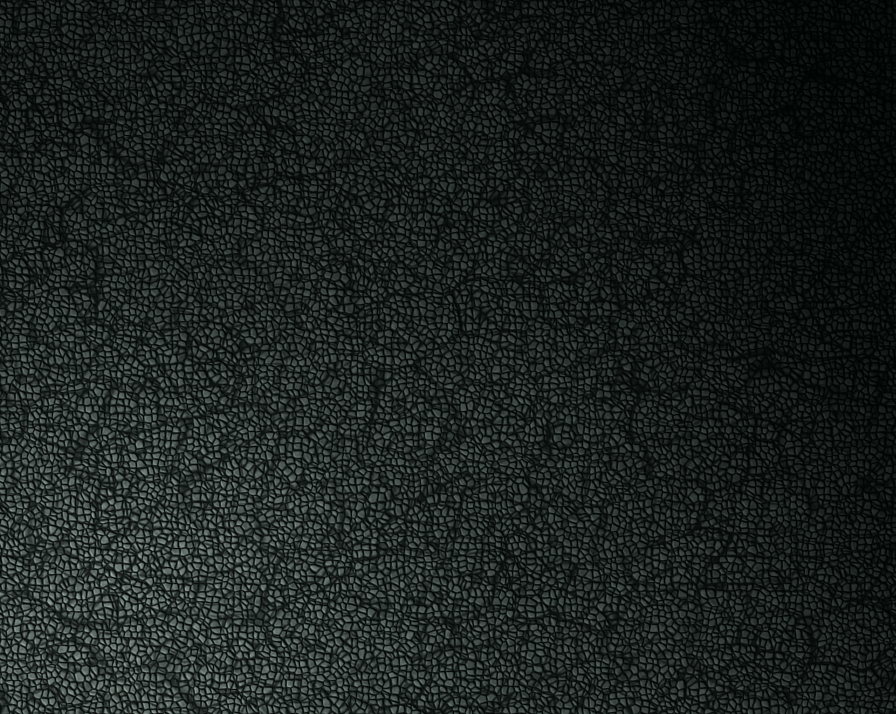
Give the GLSL for this texture, as a Shadertoy shader.

```glsl
// Dark green-black leather: small domed pebbles cut by branching creases.
// Three sizes of warped Voronoi cells form a height field, shaded by slope
// under a soft glow at the lower left that fades toward the upper right.

const float PEBBLE_SCALE = 104.0;          // small cells per canvas height
const float FOLD_SCALE = 34.0;             // clusters of cells per canvas height
const vec2 WRINKLE_SCALE = vec2(8.0, 14.0); // long, mostly level wrinkles
const float PEBBLE_CREASE = 0.50;
const float FOLD_CREASE = 0.20;
const float WRINKLE_CREASE = 0.085;
const float RELIEF = 0.70;                 // strength of slope shading
const float CREASE_LIGHT = 0.36;           // light left inside the creases
const float PEBBLE_LIGHT = 1.25;
const float SPECKLE = 0.50;                // fine uneven gloss on the pebbles
const vec2 LIGHT_DIRECTION = vec2(-0.78, -0.62);
const vec2 GLOW_CENTER = vec2(0.12, 0.16);
const vec2 GLOW_SIZE = vec2(0.36, 0.40);
const float GLOW_LIGHT = 0.125;
const vec3 LEATHER_TINT = vec3(0.93, 1.0, 0.97);
const vec3 SHADOW_SHIFT = vec3(-0.015, 0.002, -0.005);

vec2 hash2(vec2 p) {
    vec3 q = fract(p.xyx * vec3(0.1031, 0.1030, 0.0973));
    q += dot(q, q.yzx + 33.33);
    return fract((q.xx + q.yz) * q.zy);
}

float cornerSlope(vec2 cell, vec2 corner, vec2 f) {
    return dot(hash2(cell + corner) * 2.0 - 1.0, f - corner);
}

// Gradient noise, roughly -0.7 to 0.7
float gradientNoise(vec2 p) {
    vec2 i = floor(p), f = p - i;
    vec2 u = f * f * f * (f * (f * 6.0 - 15.0) + 10.0);
    float low = mix(cornerSlope(i, vec2(0, 0), f), cornerSlope(i, vec2(1, 0), f), u.x);
    float high = mix(cornerSlope(i, vec2(0, 1), f), cornerSlope(i, vec2(1, 1), f), u.x);
    return mix(low, high, u.y);
}

// x: gap between the two nearest cell centres, y: random value of the cell
vec2 voronoi(vec2 p) {
    vec2 i = floor(p);
    float nearest = 8.0, second = 8.0, id = 0.0;
    for (int y = -1; y <= 1; y++) {
        for (int x = -1; x <= 1; x++) {
            vec2 cell = i + vec2(x, y);
            vec2 jitter = hash2(cell + 50.0);
            float d = length(cell + 0.1 + 0.8 * jitter - p);
            if (d < nearest) {
                second = nearest;
                nearest = d;
                id = fract(jitter.x * 7.3 + jitter.y * 3.1);
            } else {
                second = min(second, d);
            }
        }
    }
    return vec2(second - nearest, id);
}

// x: surface height from 0 in creases to 1 on pebbles, y: cell random value
vec2 leather(vec2 p) {
    vec2 bend = vec2(gradientNoise(p * 17.0), gradientNoise(p * 17.0 + 71.0));
    vec2 ripple = vec2(gradientNoise(p * 70.0 + 13.0), gradientNoise(p * 70.0 + 37.0));
    vec2 q = p + bend * 0.008 + ripple * 0.003;

    vec2 pebble = voronoi(q * PEBBLE_SCALE);
    float height = smoothstep(-0.03, PEBBLE_CREASE, pebble.x);

    float foldDepth = clamp(0.65 + 0.6 * gradientNoise(p * 9.0 + 5.0), 0.0, 1.0);
    vec2 foldPoint = mat2(0.94, 0.34, -0.34, 0.94) * q * vec2(0.85, 1.1);
    float fold = smoothstep(0.0, FOLD_CREASE, voronoi(foldPoint * FOLD_SCALE).x);
    height *= mix(1.0, fold, foldDepth);

    float wrinkleDepth = clamp(0.6 + 0.9 * gradientNoise(p * 6.0 + 23.0), 0.0, 0.9);
    vec2 wrinklePoint = vec2(q.x, q.y - 0.25 * q.x) + bend * 0.012;
    float wrinkle = voronoi(wrinklePoint * WRINKLE_SCALE).x;
    height *= mix(1.0, smoothstep(0.0, WRINKLE_CREASE, wrinkle), wrinkleDepth);
    return vec2(height, pebble.y);
}

// Broad light across the sheet
float lighting(vec2 uv) {
    float base = mix(0.15, 0.105, uv.y);
    base *= 1.0 - 0.66 * smoothstep(0.70, 1.3, uv.x + 0.32 * uv.y);
    vec2 g = (uv - GLOW_CENTER) / GLOW_SIZE;
    float mottling = 1.0 + 0.10 * gradientNoise(uv * 6.0 + 2.0);
    return (base + GLOW_LIGHT * exp(-dot(g, g))) * mottling;
}

float grain(vec2 p) {
    vec2 here = leather(p);
    float toward = leather(p + LIGHT_DIRECTION * 0.22 / PEBBLE_SCALE).x;
    float shine = 0.85 + 0.3 * here.y + SPECKLE * gradientNoise(p * 150.0 + 9.0);
    float body = CREASE_LIGHT + PEBBLE_LIGHT * here.x * shine;
    return max(body + RELIEF * (here.x - toward), 0.15);
}

void mainImage(out vec4 fragColor, in vec2 fragCoord) {
    // Four samples smooth the fine creases
    float surface = 0.0;
    for (int k = 0; k < 4; k++) {
        vec2 offset = vec2(k % 2, k / 2) * 0.5 - 0.25;
        surface += 0.25 * grain((fragCoord + offset) / iResolution.y);
    }
    float value = lighting(fragCoord / iResolution.xy) * surface;
    fragColor = vec4(clamp(value * LEATHER_TINT + SHADOW_SHIFT, 0.0, 1.0), 1.0);
}
```
